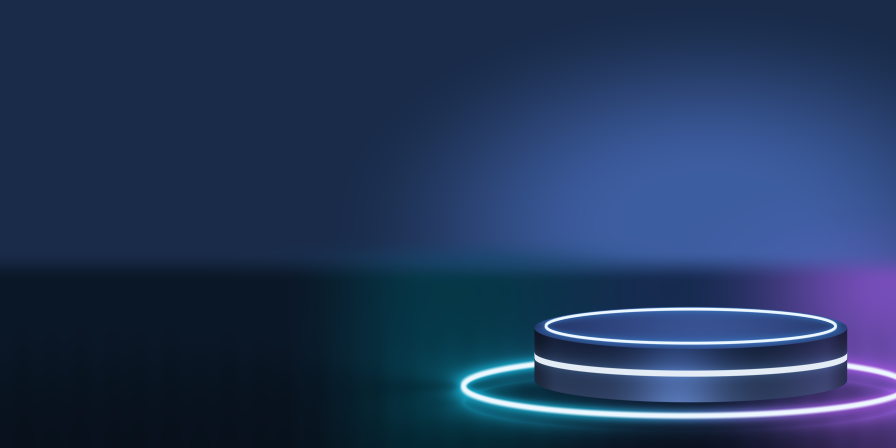
Write a Shadertoy shader that draws this background.

```glsl
// Round podium with neon rings on a dark glossy floor before a blue lit wall.

const vec3 WALL_DARK = vec3(0.098, 0.168, 0.285);
const vec3 WALL_LIT = vec3(0.240, 0.365, 0.630);
const vec3 FLOOR_DARK = vec3(0.040, 0.090, 0.150);
const vec3 FLOOR_TEAL = vec3(0.015, 0.235, 0.300);
const vec3 FLOOR_BLUE = vec3(0.085, 0.165, 0.310);
const vec3 FLOOR_VIOLET = vec3(0.370, 0.270, 0.610);
const vec3 NEON_CYAN = vec3(0.100, 0.720, 0.860);
const vec3 NEON_VIOLET = vec3(0.640, 0.330, 0.860);
const vec3 NEON_CORE = vec3(0.930, 0.970, 1.000);

const float HORIZON = 0.405;
const vec2 PODIUM_TOP = vec2(1.542, 0.268);
const vec2 PODIUM_RADII = vec2(0.349, 0.047);
const float PODIUM_BASE = 0.151;
const vec2 RING_CENTER = vec2(1.530, 0.138);
const vec2 RING_RADII = vec2(0.495, 0.066);

// Approximate signed distance to an axis-aligned ellipse
float ellipseDist(vec2 p, vec2 radii) {
    float k = length(p / radii);
    return k * (k - 1.0) / max(length(p / (radii * radii)), 1e-4);
}

float softSpot(vec2 p, vec2 center, vec2 radii) {
    vec2 q = (p - center) / radii;
    return exp(-dot(q, q));
}

// Coverage of the inside of a distance field
float fill(float dist, float blur) {
    return 1.0 - smoothstep(-blur, blur, dist);
}

vec3 wallColor(vec2 p) {
    float k = length((p - vec2(1.58, 0.50)) / vec2(0.83, 0.485));
    return mix(WALL_DARK, WALL_LIT, 1.0 - smoothstep(0.22, 1.04, k));
}

vec3 floorColor(vec2 p) {
    vec3 color = mix(FLOOR_DARK, FLOOR_TEAL, smoothstep(0.62, 0.98, p.x) * 0.85);
    color = mix(color, FLOOR_BLUE, smoothstep(1.02, 1.50, p.x));
    color = mix(color, FLOOR_VIOLET, smoothstep(1.52, 1.98, p.x) * 0.95);
    // Fade toward the front edge, with faint vertical reflections
    color *= mix(0.72, 1.0, smoothstep(0.0, 0.30, p.y));
    float streaks = sin(p.x * 95.0) + 0.6 * sin(p.x * 57.0 + 1.3);
    return color * (1.0 + 0.025 * streaks * (1.0 - smoothstep(0.15, 0.35, p.y)));
}

// Glowing ellipse outline laid over the floor
vec3 addFloorRing(vec3 color, vec2 p, float px) {
    vec2 q = p - RING_CENTER;
    vec3 tint = mix(NEON_CYAN, NEON_VIOLET, smoothstep(-0.30, 0.42, q.x));
    float dist = abs(ellipseDist(q, RING_RADII));
    float echo = abs(ellipseDist(q + vec2(0.0, 0.035), RING_RADII));
    float sides = smoothstep(0.05, 0.50, abs(q.x));
    color += tint * exp(-echo / 0.016) * 0.20 * (0.3 + sides);
    color += tint * exp(-dist / 0.030) * mix(0.18, 0.34, sides);
    color = mix(color, tint, exp(-dist * dist / 0.00022) * 0.80);
    return mix(color, NEON_CORE, fill(dist - 0.0062, px + 0.0025));
}

vec3 sideColor(float x, float height) {
    vec3 color = mix(vec3(0.28, 0.38, 0.58), vec3(0.13, 0.20, 0.36), height);
    float sheen = exp(-pow((x + 0.08) / 0.42, 2.0) * 2.0);
    color *= mix(0.62, 1.22, sheen);
    color += vec3(0.09, 0.05, 0.12) * smoothstep(0.4, 1.0, x);
    return color * (1.0 - 0.35 * smoothstep(0.85, 1.0, abs(x)));
}

vec3 addPodium(vec3 color, vec2 p, float px) {
    vec2 q = p - PODIUM_TOP;
    float x = q.x / PODIUM_RADII.x;
    float drop = sqrt(max(0.0, 1.0 - x * x));

    // Curved side wall
    float low = PODIUM_BASE - 0.049 * drop;
    float high = PODIUM_TOP.y - PODIUM_RADII.y * drop;
    float body = fill(abs(q.x) - PODIUM_RADII.x, px)
        * fill(low - p.y, px) * fill(p.y - PODIUM_TOP.y, px);
    float height = clamp((p.y - low) / (high - low), 0.0, 1.0);
    color = mix(color, sideColor(x, height), body);

    // Light band around the side
    float band = abs(p.y - (0.207 - 0.041 * drop));
    color += vec3(0.20, 0.32, 0.42) * exp(-band / 0.012) * body * 0.6;
    color = mix(color, NEON_CORE * 0.96, fill(band - 0.0068, px) * body);

    // Top face with a thin neon inlay
    float topDist = ellipseDist(q, PODIUM_RADII);
    vec3 topColor = mix(vec3(0.13, 0.20, 0.39), vec3(0.22, 0.32, 0.57),
        softSpot(q, vec2(0.03, 0.0), vec2(0.27, 0.06)));
    float top = fill(topDist, px);
    color = mix(color, topColor, top);
    float inlay = abs(ellipseDist(q - vec2(0.0, 0.004), vec2(0.323, 0.038)));
    color += vec3(0.10, 0.40, 0.55) * exp(-inlay / 0.008) * 0.55 * top;
    return mix(color, NEON_CORE, fill(inlay - 0.0032, px) * top);
}

void mainImage(out vec4 fragColor, in vec2 fragCoord) {
    vec2 p = fragCoord / iResolution.xy * vec2(2.0, 1.0);
    float px = 0.75 / iResolution.y;

    // Wall and floor meet in a soft horizon with a teal sheen
    vec3 color = mix(floorColor(p), wallColor(p),
        smoothstep(HORIZON - 0.035, HORIZON + 0.035, p.y));
    color = mix(color, vec3(0.08, 0.28, 0.43),
        softSpot(p, vec2(1.06, HORIZON + 0.015), vec2(0.28, 0.030)) * 0.55);
    color += vec3(0.11, 0.04, 0.13) * softSpot(p, vec2(2.0, 0.36), vec2(0.25, 0.12));

    // Podium shadow on the floor
    color *= 1.0 - 0.55 * softSpot(p, vec2(1.52, 0.03), vec2(0.36, 0.13));

    color = addFloorRing(color, p, px);
    color = addPodium(color, p, px);
    fragColor = vec4(clamp(color, 0.0, 1.0), 1.0);
}
```
